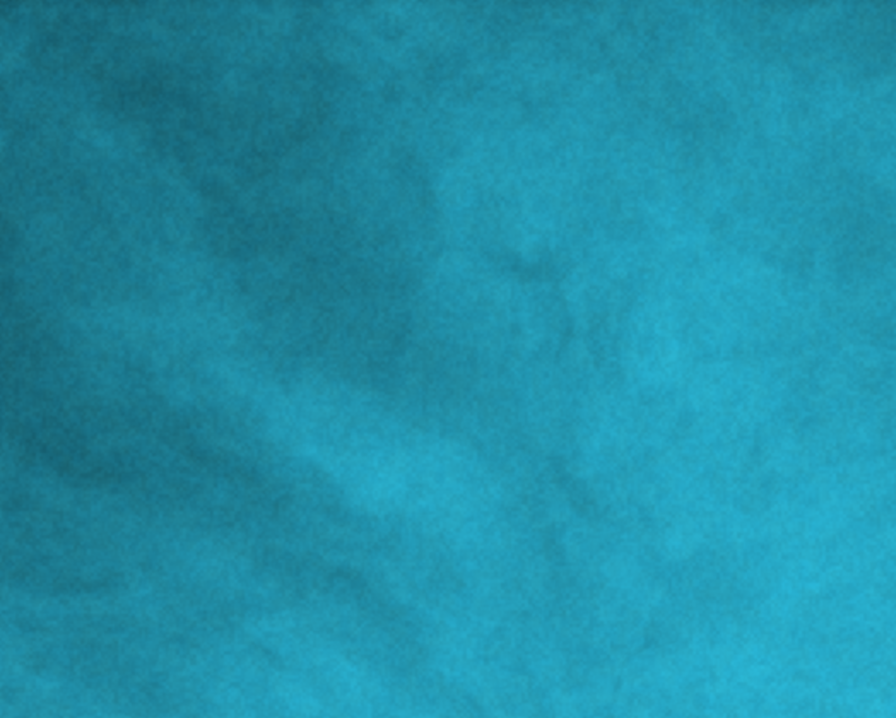
Give the GLSL for this texture, as a Shadertoy shader.

```glsl
#define TINT vec3(0.197, 0.857, 1.0)
#define FOLD_DIR vec2(0.78, -0.63)
#define WISP_DIR vec2(0.72, 0.69)
#define FOLD_DEPTH 0.115
#define CLOUD_DEPTH 0.085
#define WISP_DEPTH 0.05
#define BAND_DEPTH 0.045
#define MOTTLE 0.045
#define GRAIN 0.042
#define CHROMA 0.012

float hash(vec2 p) {
    vec3 q = fract(p.xyx * 0.1031);
    q += dot(q, q.yzx + 33.33);
    return fract((q.x + q.y) * q.z);
}

// Smooth value noise in -1..1
float noise(vec2 p) {
    vec2 cell = floor(p), f = fract(p);
    f = f * f * f * (f * (f * 6.0 - 15.0) + 10.0);
    float low = mix(hash(cell), hash(cell + vec2(1, 0)), f.x);
    float high = mix(hash(cell + vec2(0, 1)), hash(cell + vec2(1, 1)), f.x);
    return 2.0 * mix(low, high, f.y) - 1.0;
}

float fbm(vec2 p) {
    float sum = 0.0, amp = 0.5;
    for (int i = 0; i < 5; i++) {
        sum += amp * noise(p);
        p = mat2(0.8, 0.6, -0.6, 0.8) * p * 2.03 + 17.3;
        amp *= 0.5;
    }
    return sum;
}

// Coordinates along and across a direction
vec2 align(vec2 p, vec2 dir) {
    return vec2(dot(p, dir), dot(p, vec2(-dir.y, dir.x)));
}

float segmentDistance(vec2 p, vec2 a, vec2 b) {
    vec2 ab = b - a;
    return length(p - a - ab * clamp(dot(p - a, ab) / dot(ab, ab), 0.0, 1.0));
}

// Bends values above the knee towards knee + span
float softCeiling(float x, float knee, float span) {
    float over = max(x - knee, 0.0);
    return min(x, knee) + over * span / (over + span);
}

void mainImage(out vec4 fragColor, in vec2 fragCoord) {
    vec2 uv = fragCoord / iResolution.xy;
    vec2 p = fragCoord / iResolution.y;
    vec2 warp = vec2(fbm(p * 2.6 + 41.0), fbm(p * 2.6 + 73.0));

    // Light falling off towards the upper left
    float light = 0.628 + 0.40 * uv.x - 0.21 * uv.x * uv.x - 0.17 * uv.y;

    // Broad diagonal folds, strongest on the left
    vec2 fold = align(p + 0.12 * warp, FOLD_DIR);
    float folds = fbm(fold * vec2(1.8, 6.5) + 8.0);
    light += FOLD_DEPTH * folds * mix(1.0, 0.4, smoothstep(0.25, 0.8, uv.x));

    // Soft clouds and one dark trough
    light += CLOUD_DEPTH * fbm(p * 5.0 + 0.8 * warp + 25.0);
    float trough = segmentDistance(p + 0.12 * warp, vec2(0.24, 0.84), vec2(0.57, 0.54));
    light -= BAND_DEPTH * exp(-trough * trough / 0.005);

    // Sparse dark wisps rising to the right
    vec2 wisp = align(p + 0.16 * warp, WISP_DIR);
    float ridge = 1.0 - abs(fbm(wisp * vec2(4.5, 9.0) + 52.0)) * 4.5;
    float patches = smoothstep(0.0, 0.6, noise(p * 5.0 + 91.0));
    float side = smoothstep(0.2, 0.6, uv.x);
    light -= WISP_DEPTH * smoothstep(0.0, 1.0, ridge) * patches * side;
    light = softCeiling(light, 0.74, 0.12);

    // Faint mottling, grain and a shaded top edge
    light += MOTTLE * fbm(p * 26.0 + 3.0 * warp);
    light += GRAIN * (0.55 * noise(p * 130.0) + 0.45 * noise(p * 210.0 + 5.0));
    light -= 0.025 * smoothstep(0.985, 1.0, uv.y);

    // Slight drift between green and blue in the grain
    float drift = CHROMA * noise(p * 75.0 + 31.0);
    vec3 color = TINT * max(light, 0.34) + drift * vec3(0.6, 0.2, -0.6);
    fragColor = vec4(color, 1.0);
}
```
